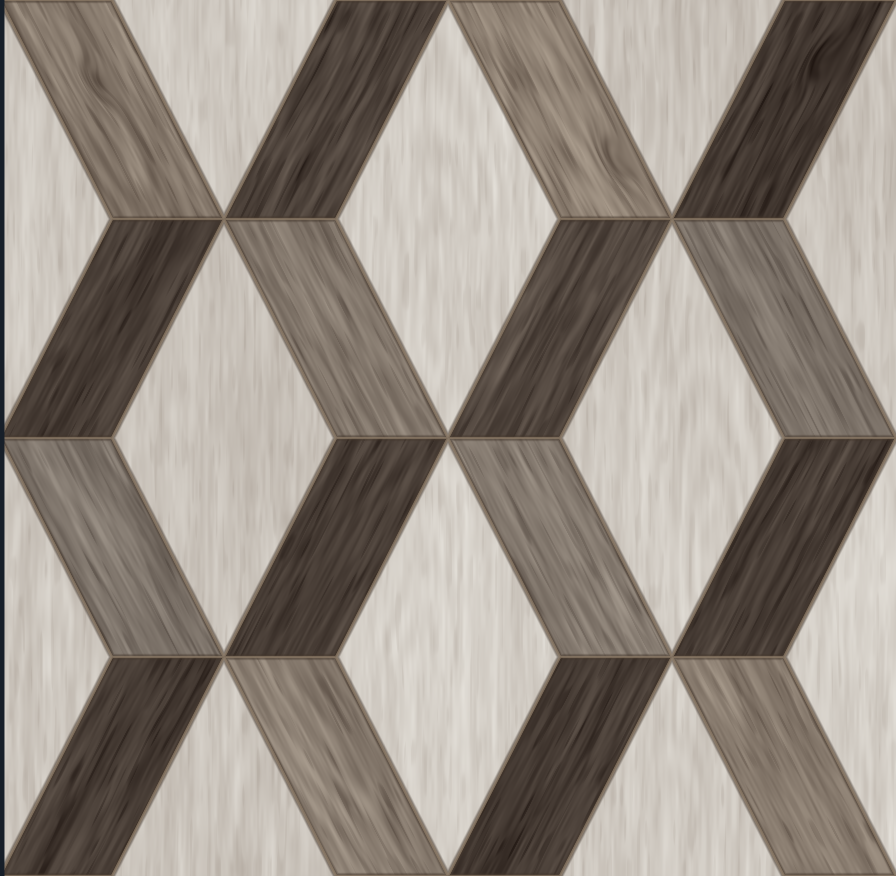
Give the GLSL for this pattern, as a WebGL 1 fragment shader.

```glsl
precision highp float;
uniform vec2 u_resolution;

#define CELLS vec2(4.0, 4.0)
#define BAR_WIDTH 0.5
#define LEAN 0.5
#define SEAM 0.0055
#define SEAM_SHADOW 0.014
#define GRAIN_FREQ 46.0
#define RING_FREQ 85.0
#define BORDER 0.005
#define PALE_LOW vec3(0.755, 0.725, 0.69)
#define PALE_HIGH vec3(0.845, 0.825, 0.795)
#define OAK_LOW vec3(0.45, 0.395, 0.345)
#define OAK_HIGH vec3(0.62, 0.565, 0.505)

float hash(vec2 p) {
  vec3 q = fract(p.xyx * 0.1031);
  q += dot(q, q.yzx + 33.33);
  return fract((q.x + q.y) * q.z);
}

float noise(vec2 p) {
  vec2 i = floor(p), f = fract(p);
  f = f * f * (3.0 - 2.0 * f);
  return mix(mix(hash(i), hash(i + vec2(1.0, 0.0)), f.x),
             mix(hash(i + vec2(0.0, 1.0)), hash(i + 1.0), f.x), f.y);
}

// Tone of a plank, about 0 to 1; p.x runs across the grain, p.y along it.
float woodTone(vec2 p, vec2 id, float knotChance) {
  vec2 seed = id * 17.3 + 91.0;
  vec4 pick = vec4(hash(seed), hash(seed + 3.1), hash(seed + 6.7), hash(seed + 9.9));
  vec2 s = p + seed;
  float wobble = noise(s * vec2(5.0, 2.5));

  // Knot that pushes the fibres aside
  vec2 fromKnot = (p - vec2(0.12 + 0.26 * pick.x, 0.2 + 0.6 * pick.y)) * vec2(1.0, 0.55);
  float hasKnot = step(1.0 - knotChance, pick.z);
  float knot = hasKnot * exp(-dot(fromKnot, fromKnot) * 260.0);
  s.x += 0.018 * wobble + 0.05 * knot;

  // Long arched growth rings
  vec2 arch = (p - vec2(pick.w * 0.6 - 0.05, pick.x * 1.4 - 0.2)) * vec2(1.0, 0.2);
  float rings = sin(length(arch) * RING_FREQ + wobble * 5.0 + knot * 9.0);

  // Fibres, broad streaks and open pores
  float fibre = noise(s * vec2(GRAIN_FREQ, 3.0));
  float fine = noise(s * vec2(GRAIN_FREQ * 1.9, 9.0) + 40.0);
  float streak = noise(s * vec2(13.0, 1.3) + 20.0);
  float pores = smoothstep(0.68, 0.9, noise(s * vec2(GRAIN_FREQ * 1.4, 6.0) + 70.0));

  float tone = 0.5 + 0.45 * (pick.y - 0.5);
  tone += 0.55 * (fibre - 0.5) + 0.45 * (fine - 0.5) + 0.55 * (streak - 0.5);
  tone += rings * 0.17 * smoothstep(0.15, 0.8, pick.z + 0.5 * wobble - 0.2);
  return tone - 0.35 * pores - 0.75 * knot;
}

void main() {
  vec2 uv = gl_FragCoord.xy / u_resolution;
  float px = CELLS.y / u_resolution.y;
  vec2 cell = vec2(uv.x, 1.0 - uv.y) * CELLS;

  // Alternate rows slide by one cell
  float row = floor(cell.y);
  float t = cell.y - row;
  float x = mod(cell.x - row, 2.0);
  float pair = floor((cell.x - row) * 0.5);

  // Two bars per pair, leaning opposite ways
  float oakX = x - LEAN * t;
  float darkX = x - 2.0 + BAR_WIDTH + LEAN * t;
  float slope = inversesqrt(1.0 + LEAN * LEAN);
  float half_ = 0.5 * BAR_WIDTH;
  float oakDist = (half_ - abs(oakX - half_)) * slope;
  float darkDist = (half_ - abs(darkX - half_)) * slope;

  // Pale diamonds span two rows; find the centre each point belongs to
  bool pointsDown = oakX > half_ && darkX < half_;
  vec2 centre = vec2(cell.x - x + (pointsDown ? 1.0 : 2.0 * step(1.0, x)),
                     row + (pointsDown ? 0.0 : 1.0));
  centre = floor(centre + 0.5);

  // Planks
  float paleTone = woodTone(cell - centre + vec2(0.25, 0.5), centre, 0.0);
  paleTone += 0.2 * (0.5 - mod(centre.x, 2.0));
  vec3 color = mix(PALE_LOW, PALE_HIGH, paleTone + 0.1);

  vec2 barId = vec2(pair, row);
  float oakTone = woodTone(vec2(oakX, t), barId + 31.0, 0.35);
  vec3 oak = mix(OAK_LOW, OAK_HIGH, oakTone);
  float grey = hash(barId + 57.0);
  oak = mix(oak, vec3(dot(oak, vec3(0.34))), 0.4 * grey);

  float darkTone = woodTone(vec2(darkX, t), barId + 63.0, 0.15);
  vec3 dark = mix(vec3(0.225, 0.185, 0.16), vec3(0.375, 0.33, 0.295), darkTone);

  color = mix(color, oak, smoothstep(-px, px, oakDist));
  color = mix(color, dark, smoothstep(-px, px, darkDist));

  // Seams along the bar sides, and across where bars meet
  float seam = min(abs(oakDist), abs(darkDist));
  if (max(oakDist, darkDist) > 0.0) seam = min(seam, min(t, 1.0 - t));
  float shadow = 1.0 - smoothstep(SEAM, SEAM_SHADOW + px, seam);
  float line = 1.0 - smoothstep(SEAM - 0.5 * px, SEAM + 0.5 * px, seam);
  color = mix(color, vec3(0.25, 0.2, 0.16), 0.55 * shadow);
  color = mix(color, vec3(0.56, 0.49, 0.41), 0.7 * line);

  // Dark strip at the left side
  float edge = 1.0 - smoothstep(BORDER - 0.15 * px, BORDER + 0.15 * px, uv.x);
  color = mix(color, vec3(0.09, 0.12, 0.16), edge);

  gl_FragColor = vec4(clamp(color, 0.0, 1.0), 1.0);
}
```
